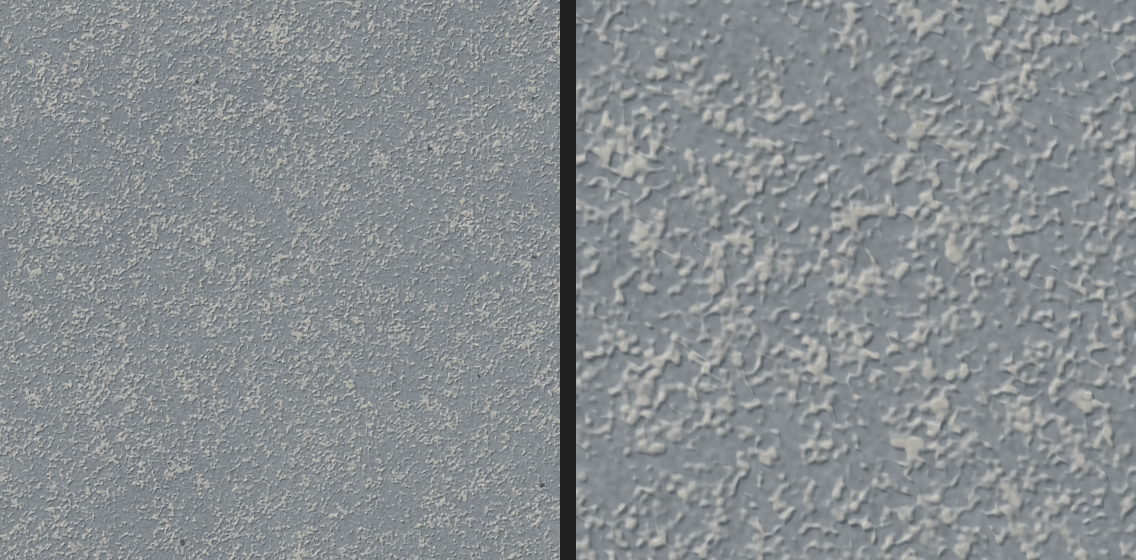
Left: the whole. Right: its middle third, enlarged.
Write a WebGL 2 fragment shader that draws this texture.

```glsl
#version 300 es
precision highp float;

uniform vec2 u_resolution;
out vec4 fragColor;

#define FLAKE_FREQ 125.0
#define GRAIN_FREQ 255.0
#define PATCH_FREQ 11.0
#define CRUST_LEVEL 0.36
#define CRUST_EDGE 0.46
#define RELIEF 0.15
#define LIGHT_STEP vec2(-0.0014, 0.0018)
#define FILM_COLOR vec3(0.515, 0.537, 0.553)
#define CRUST_COLOR vec3(0.625, 0.628, 0.622)
#define PIT_COLOR vec3(0.27, 0.28, 0.29)
#define PIT_SHARE 0.10

vec3 hash3(vec2 cell) {
  vec3 q = fract(cell.xyx * vec3(0.1031, 0.1030, 0.0973));
  q += dot(q, q.yxz + 33.33);
  return fract((q.xxy + q.yzz) * q.zyx);
}

// Cellular noise: signed soft blobs at jittered points, mean zero
float blobs(vec2 p) {
  vec2 cell = floor(p);
  float sum = 0.0;
  for (int y = -1; y <= 1; y++) {
    for (int x = -1; x <= 1; x++) {
      vec2 neighbour = cell + vec2(x, y);
      vec3 rnd = hash3(neighbour);
      vec2 offset = p - neighbour - rnd.xy;
      float falloff = max(0.0, 1.0 - dot(offset, offset));
      sum += falloff * falloff * (2.0 * rnd.z - 1.0);
    }
  }
  return sum;
}

// Broad clusters where the crust gathers
float patches(vec2 p) {
  return 0.14 * blobs(p * PATCH_FREQ + 17.0)
       + 0.25 * blobs(p * PATCH_FREQ * 3.3 + 53.0);
}

// Flakes, curled ridges and fine grit
float crustField(vec2 p) {
  vec2 warped = p + 0.0018 * sin(p.yx * 310.0 + 3.0 * sin(p * 97.0));
  float flakes = 0.42 * blobs(warped * FLAKE_FREQ + 91.0);
  float curls = 0.85 * (0.36 - abs(blobs(warped * FLAKE_FREQ * 0.9 + 7.0)));
  float grit = 0.60 * blobs(p * GRAIN_FREQ + 131.0);
  return flakes + curls + grit;
}

float crustCover(float field) {
  return smoothstep(CRUST_LEVEL - CRUST_EDGE, CRUST_LEVEL + CRUST_EDGE, field);
}

// Sparse small holes of varied size
float pits(vec2 p) {
  vec2 grid = p * 10.0;
  vec3 rnd = hash3(floor(grid) + 211.0);
  vec2 center = 0.2 + 0.6 * rnd.xy;
  float radius = mix(0.02, 0.055, fract(rnd.z * 57.0));
  float dist = length(fract(grid) - center) + 0.025 * blobs(p * GRAIN_FREQ);
  return step(rnd.z, PIT_SHARE) * (1.0 - smoothstep(radius * 0.4, radius, dist));
}

void main() {
  vec2 p = gl_FragCoord.xy / u_resolution.y;

  // Height here and a short step towards the light
  float cluster = patches(p);
  float field = crustField(p);
  float fieldLit = crustField(p + LIGHT_STEP);
  float cover = crustCover(field + cluster);
  float coverLit = crustCover(fieldLit + cluster);
  float slope = cover - coverLit + 0.16 * (field - fieldLit);

  // Dull film with faint stains
  float stain = blobs(p * 5.0 + 29.0) + 0.8 * blobs(p * 38.0 + 71.0);
  vec3 color = FILM_COLOR + 0.012 * stain * vec3(1.0, 0.95, 0.85);

  // Grey crust, paler and warmer where it is thick
  float thickness = smoothstep(0.5, 1.1, field + cluster);
  vec3 crust = CRUST_COLOR + thickness * vec3(0.080, 0.070, 0.045);
  color = mix(color, crust, 0.9 * cover);

  // Relief light, fine speckle and holes
  color += RELIEF * clamp(slope, -0.9, 0.6);
  color += 0.034 * blobs(p * GRAIN_FREQ * 1.1 + 311.0);
  color = mix(color, PIT_COLOR, 0.8 * pits(p));

  fragColor = vec4(clamp(color, 0.0, 1.0), 1.0);
}
```
